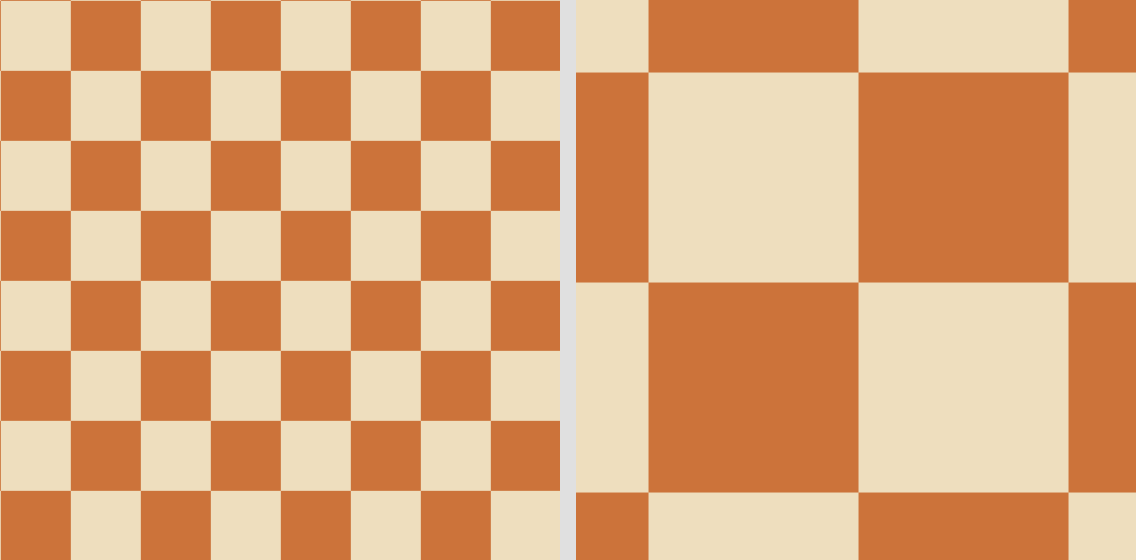
Left, the full canvas; right, a detail of the centre.
Reproduce this pattern procedurally as a Shadertoy shader.

```glsl
// Flat checkerboard of eight by eight squares in cream and burnt orange.

// Antialiased square wave that changes sign at every whole number.
vec2 squareWave(vec2 p, vec2 pixel) {
    vec2 edgeDistance = 0.5 - abs(2.0 * fract(0.5 * p + 0.25) - 1.0);
    return clamp(2.0 * edgeDistance / pixel, -1.0, 1.0);
}

void mainImage(out vec4 fragColor, in vec2 fragCoord) {
    // Whole number of squares per side, with a slight offset of the grid
    vec2 uv = fragCoord / iResolution.xy - vec2(0.0015, -0.0015);
    vec2 wave = squareWave(8.0 * uv, 8.0 / iResolution.xy);

    // Squares alternate along both axes
    float check = 0.5 + 0.5 * wave.x * wave.y;

    vec3 cream = vec3(0.933, 0.871, 0.745);
    vec3 burntOrange = vec3(0.8, 0.451, 0.227);
    fragColor = vec4(mix(cream, burntOrange, check), 1.0);
}
```
